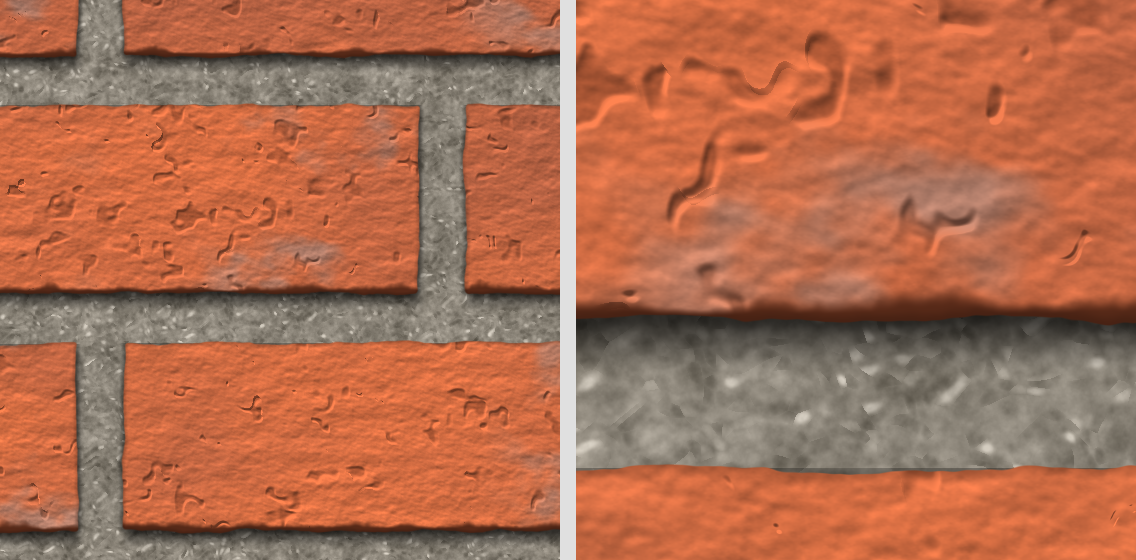
Left, the full canvas; right, a detail of the centre.
A Shadertoy shader for this texture:

```glsl
// Close view of a running-bond wall: worn orange bricks in gritty grey mortar.
// Each brick is a rounded box with ragged edges; layered value noise and cellular
// pits form a height field lit from above, and the bricks shade the joints below.

#define COURSE 0.4245                  // height of one brick plus its joint
#define BRICK_PITCH 1.22               // length of one brick plus its joint
#define HALF_BRICK vec2(0.569, 0.168)
#define ORIGIN vec2(0.179, 0.215)      // joint centre x, lowest brick centre y
#define RAGGED 0.007
#define RELIEF 0.75
#define ORANGE vec3(0.84, 0.43, 0.26)
#define RED vec3(0.71, 0.38, 0.26)
#define BURNT vec3(0.40, 0.19, 0.11)
#define STAIN vec3(0.64, 0.50, 0.45)
#define GRIT_LIGHT vec3(0.70, 0.67, 0.62)
#define GRIT_DARK vec3(0.26, 0.24, 0.20)

float hash(vec2 p) {
    vec3 q = fract(p.xyx * vec3(0.1031, 0.1030, 0.0973));
    q += dot(q, q.yzx + 33.33);
    return fract((q.x + q.y) * q.z);
}

float noise(vec2 p) {
    vec2 i = floor(p), f = fract(p);
    f = f * f * (3.0 - 2.0 * f);
    return mix(mix(hash(i), hash(i + vec2(1, 0)), f.x),
               mix(hash(i + vec2(0, 1)), hash(i + vec2(1, 1)), f.x), f.y);
}

float fbm(vec2 p) {
    float sum = 0.0, amp = 0.5;
    for (int k = 0; k < 4; k++) {
        sum += amp * noise(p);
        p = mat2(1.6, 1.2, -1.2, 1.6) * p + 17.3;
        amp *= 0.5;
    }
    return sum / 0.9375;
}

// Cellular noise: distance to the nearest point and that point's random value
vec2 cells(vec2 p) {
    vec2 base = floor(p), best = vec2(9.0, 0.0);
    for (int y = -1; y <= 1; y++)
    for (int x = -1; x <= 1; x++) {
        vec2 c = base + vec2(x, y);
        vec2 point = c + vec2(hash(c), hash(c + 71.7));
        float d = length(p - point);
        if (d < best.x) best = vec2(d, hash(c + 13.1));
    }
    return best;
}

float sdBox(vec2 p, vec2 halfSize, float radius) {
    vec2 d = abs(p) - halfSize + radius;
    return length(max(d, 0.0)) + min(max(d.x, d.y), 0.0) - radius;
}

// Sparse, irregular hollows in the fired clay
float pits(vec2 p) {
    vec2 warp = 0.9 * vec2(noise(p * 50.0), noise(p * 50.0 + 9.0));
    vec2 c = cells(p * vec2(15.0, 20.0) + warp);
    float radius = 0.42 * smoothstep(0.45, 1.0, c.y);
    return smoothstep(radius, radius * 0.4 - 0.02, c.x) * step(0.45, c.y);
}

float clayHeight(vec2 p) {
    return 0.55 * fbm(p * vec2(20.0, 36.0)) + 0.22 * fbm(p * vec2(70.0, 110.0))
         - 0.22 * pits(p);
}

vec3 brickColor(vec2 p, vec2 local, vec2 id) {
    vec2 q = p + id * 3.7;
    float redness = 0.8 * hash(id + 4.0) + 1.5 * (fbm(q * vec2(3.0, 5.0)) - 0.5);
    vec3 col = mix(ORANGE, RED, clamp(redness + 0.1, 0.0, 1.0));
    float stain = smoothstep(0.52, 0.78, fbm(q * vec2(9.0, 12.0) + 40.0));
    stain *= smoothstep(0.1, 0.5, local.x + 0.35 * noise(q * 5.0));
    col = mix(col, STAIN, 0.75 * stain);
    col = mix(col, BURNT, 0.35 * pits(q));
    float slope = clayHeight(q) - clayHeight(q + vec2(-0.002, 0.004));
    col *= 1.0 + RELIEF * clamp(slope * 2.2, -0.5, 0.3);

    // Burnt, crumbling lower arris
    float rise = local.y + HALF_BRICK.y;
    float crumble = 0.004 + 0.022 * pow(fbm(p * vec2(22.0, 9.0)), 2.0);
    return mix(BURNT * 0.85, col, smoothstep(crumble * 0.5, crumble * 1.6, rise));
}

vec3 mortarColor(vec2 p) {
    vec2 grain = cells(p * vec2(85.0, 105.0) + 2.0 * noise(p * 40.0));
    float tone = 0.33 + 0.5 * fbm(p * 32.0) + 0.5 * (fbm(p * 130.0) - 0.5);
    tone += 0.45 * (grain.y - 0.5) * smoothstep(0.7, 0.15, grain.x);
    vec3 col = mix(GRIT_DARK, GRIT_LIGHT, clamp(tone + 0.06, 0.0, 1.0));
    return col + 0.16 * smoothstep(0.86, 1.0, grain.y) * smoothstep(0.5, 0.1, grain.x);
}

void mainImage(out vec4 fragColor, in vec2 fragCoord) {
    vec2 p = fragCoord / iResolution.y;

    // Brick cell; alternate courses shift by half a brick
    float row = floor((p.y - ORIGIN.y) / COURSE + 0.5);
    float along = (p.x - ORIGIN.x) / BRICK_PITCH - 0.5 * mod(row, 2.0);
    vec2 id = vec2(floor(along), row);
    vec2 local = vec2((fract(along) - 0.5) * BRICK_PITCH, p.y - ORIGIN.y - row * COURSE);
    local.y += 0.010 * (hash(id + 8.0) - 0.5);

    // Ragged outline and the shade it throws down and to the right
    vec2 wobble = vec2(fbm(p * 14.0), fbm(p * 18.0 + 31.0)) - 0.5;
    float d = sdBox(local + RAGGED * 2.0 * wobble, HALF_BRICK, 0.006);
    float shade = smoothstep(0.014, -0.020, sdBox(local + vec2(-0.004, 0.020), HALF_BRICK, 0.01));
    float contact = smoothstep(0.010, 0.0, d) * step(local.y, HALF_BRICK.y);

    vec3 mortar = mortarColor(p) * (1.0 - 0.55 * shade) * (1.0 - 0.3 * contact);
    vec3 brick = brickColor(p, local, id) * mix(0.82, 1.0, smoothstep(0.0, -0.008, d));
    float edge = 1.0 / iResolution.y;
    fragColor = vec4(mix(brick, mortar, smoothstep(-edge, edge, d)), 1.0);
}
```
